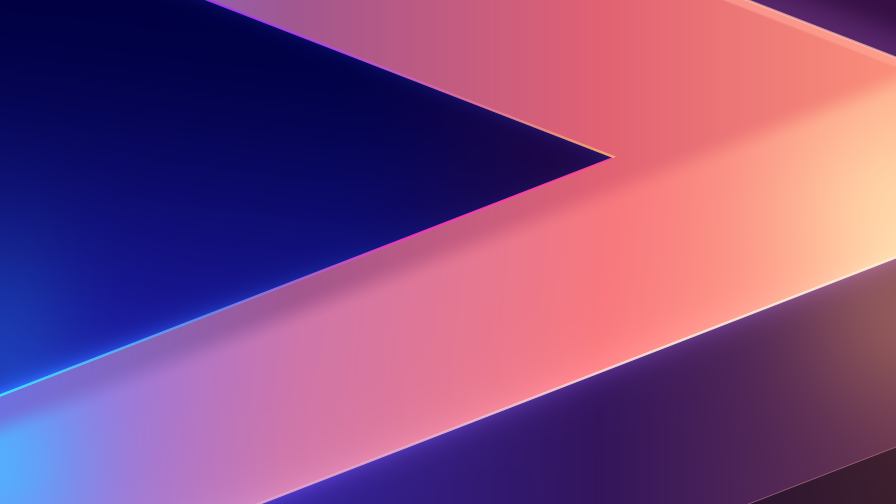
Reproduce this background procedurally as a Shadertoy shader.

```glsl
// A folded satin ribbon turning around a dark blue wedge, above violet planes.
// Two mirrored edge normals meet at the wedge tip; every shape is a signed
// distance band along them, coloured by ramps across the canvas and lit rims.

#define TIP vec2(1.220, 0.6875)      // wedge tip, in canvas heights
#define NORMAL vec2(0.361, 0.9326)   // normal of the descending edges
#define RIBBON_WIDTH 0.386
#define FOLD_OFFSET 0.060
#define FOLD_SOFTNESS 0.030
#define CREASE_OFFSET 0.737
#define RIM_WIDTH 0.0024

float pixelSize;

// Antialiased coverage of the side where d is positive.
float fill(float d) { return smoothstep(-0.7 * pixelSize, 0.7 * pixelSize, d); }

// Thin antialiased line around d = 0.
float rim(float d, float width) {
    return 1.0 - smoothstep(width - 0.6 * pixelSize, width + 0.6 * pixelSize, abs(d));
}

// Four evenly spaced colour keys.
vec3 ramp(float t, vec3 a, vec3 b, vec3 c, vec3 d) {
    t = clamp(t, 0.0, 1.0) * 3.0;
    vec3 color = mix(a, b, clamp(t, 0.0, 1.0));
    color = mix(color, c, clamp(t - 1.0, 0.0, 1.0));
    return mix(color, d, clamp(t - 2.0, 0.0, 1.0));
}

float glow(vec2 p, vec2 center, vec2 radius) {
    vec2 q = (p - center) / radius;
    return exp(-dot(q, q));
}

vec3 wedgeColor(vec2 p) {
    float depth = smoothstep(1.05, 0.15, p.y + 0.12 * p.x);
    vec3 color = mix(vec3(0.0, 0.0, 0.26), vec3(0.12, 0.11, 0.66), depth);
    color = mix(color, vec3(0.12, 0.025, 0.27), smoothstep(0.65, 1.22, p.x));
    return color + vec3(0.0, 0.13, 0.08) * glow(p, vec2(0.0, 0.30), vec2(0.16, 0.25));
}

vec3 upperRibbon(float t) {
    return ramp(t, vec3(0.43, 0.44, 0.88), vec3(0.64, 0.34, 0.56),
                   vec3(0.88, 0.38, 0.45), vec3(0.98, 0.56, 0.48));
}

vec3 lowerRibbon(vec2 p, float t) {
    vec3 color = ramp(t + 0.06 * (0.25 - p.y),
                      vec3(0.50, 0.46, 0.97), vec3(0.81, 0.46, 0.66),
                      vec3(0.97, 0.47, 0.49), vec3(1.00, 0.68, 0.54));
    color = mix(color, vec3(0.29, 0.73, 1.0), 0.85 * glow(p, vec2(-0.04, 0.08), vec2(0.20, 0.24)));
    return mix(color, vec3(1.0, 0.87, 0.68), 0.85 * glow(p, vec2(1.82, 0.58), vec2(0.25, 0.22)));
}

vec3 planeColor(vec2 p, float t) {
    vec3 color = ramp(t, vec3(0.16, 0.14, 0.65), vec3(0.19, 0.13, 0.59),
                         vec3(0.20, 0.08, 0.36), vec3(0.40, 0.20, 0.31));
    return mix(color, vec3(0.64, 0.41, 0.37), 0.75 * glow(p, vec2(1.82, 0.38), vec2(0.22, 0.20)));
}

void mainImage(out vec4 fragColor, in vec2 fragCoord) {
    pixelSize = 1.0 / iResolution.y;
    vec2 p = fragCoord * pixelSize;
    float t = fragCoord.x / iResolution.x;

    // Signed distances above the rising and the descending edge.
    float rising = dot(p - TIP, NORMAL * vec2(-1.0, 1.0));
    float descending = dot(p - TIP, NORMAL);
    float lowerEdge = rising + RIBBON_WIDTH;
    float upperEdge = descending - RIBBON_WIDTH;
    float crease = rising + CREASE_OFFSET;

    // Ribbon with its soft fold shadow.
    float fold = smoothstep(-FOLD_SOFTNESS, FOLD_SOFTNESS, rising + FOLD_OFFSET);
    vec3 color = mix(lowerRibbon(p, t), upperRibbon(t), fold);
    color += vec3(0.05, 0.07, 0.07) * exp(-abs(lowerEdge) * 28.0);

    // Pale bevel and dark corner at the upper right.
    float bevel = smoothstep(-0.020, -0.014, upperEdge);
    color = mix(color, vec3(1.0, 0.65, 0.59), 0.6 * bevel);
    vec3 corner = mix(vec3(0.34, 0.15, 0.41), vec3(0.21, 0.06, 0.27),
                      smoothstep(0.0, 0.09, upperEdge));
    color = mix(color, corner, fill(upperEdge));
    color = mix(color, vec3(1.0, 0.74, 0.68), 0.7 * rim(upperEdge, RIM_WIDTH));

    // Violet plane below the ribbon, with a crease near the corner.
    vec3 plane = planeColor(p, t);
    plane += vec3(0.14, 0.10, 0.20) * exp(min(lowerEdge, 0.0) * 45.0);
    plane *= mix(0.58, 1.0, fill(crease));
    plane = mix(plane, vec3(0.75, 0.48, 0.55), 0.6 * rim(crease, 0.4 * RIM_WIDTH));
    color = mix(color, plane, fill(-lowerEdge));
    vec3 lowerRim = mix(vec3(0.90, 0.66, 0.80), vec3(1.0, 0.95, 0.87), smoothstep(0.35, 0.8, t));
    color = mix(color, lowerRim, 0.85 * rim(lowerEdge, RIM_WIDTH));

    // Dark wedge with a halo along its rims.
    vec3 risingRim = ramp(t / 0.68, vec3(0.25, 0.92, 1.0), vec3(0.40, 0.55, 0.95),
                          vec3(0.96, 0.22, 0.75), vec3(1.0, 0.30, 0.58));
    vec3 descendingRim = ramp((t - 0.22) / 0.46, vec3(0.66, 0.20, 0.95), vec3(0.72, 0.28, 0.92),
                              vec3(0.90, 0.45, 0.62), vec3(1.0, 0.68, 0.42));
    vec3 wedge = wedgeColor(p);
    float haloStrength = mix(0.42, 0.06, smoothstep(0.0, 0.5, t));
    wedge += vec3(0.15, 0.55, 0.75) * haloStrength * exp(-max(rising, 0.0) * 60.0);
    wedge += vec3(0.10, 0.16, 0.40) * 0.35 * exp(min(descending, 0.0) * 80.0);
    color = mix(color, wedge, fill(min(rising, -descending)));
    color = mix(color, risingRim, 0.9 * rim(rising, RIM_WIDTH) * fill(-descending));
    color = mix(color, descendingRim, 0.9 * rim(descending, RIM_WIDTH) * fill(rising));

    fragColor = vec4(clamp(color, 0.0, 1.0), 1.0);
}
```
